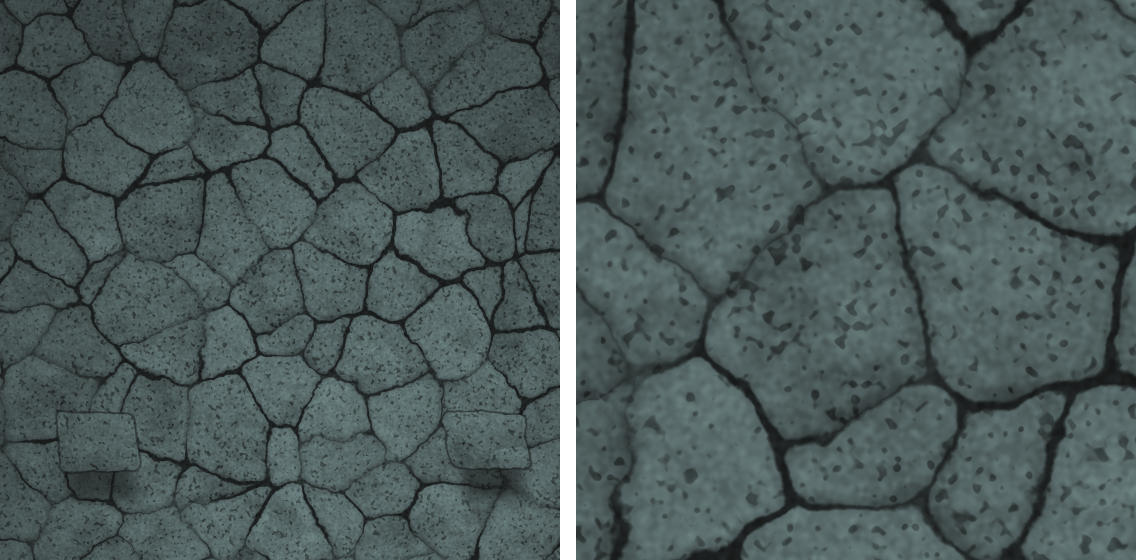
Left: the whole. Right: its middle third, enlarged.
Reproduce this texture procedurally as a Shadertoy shader.

```glsl
const vec3 DARK = vec3(0.070, 0.072, 0.072);
const vec3 LIGHT = vec3(0.40, 0.48, 0.48);
const float STONES = 9.0;         // grid cells across the canvas
const float JITTER = 0.95;
const float SIZE_SPREAD = 0.55;   // difference between large and small stones
const float CORNER_SHARPNESS = 32.0;
const float BASE_TONE = 0.86;
const float STONE_VARIATION = 0.13;
const float GRAIN_FREQ = 250.0;
const float GRAIN_DEPTH = 0.34;
const float PIT_FREQ = 200.0;
const float PIT_DEPTH = 0.36;
const float JOINT_TONE = 0.10;
const vec2 LIGHT_CENTER = vec2(0.60, 0.33);
const float LIGHT_FALLOFF = 0.42;
const vec2 LEDGE_SIZE = vec2(0.072, 0.052);
const mat2 TURN = mat2(0.8, 0.6, -0.6, 0.8);

float hash(vec2 p) {
    vec3 q = fract(p.xyx * 0.1031);
    q += dot(q, q.yzx + 33.33);
    return fract((q.x + q.y) * q.z);
}

vec2 hash2(vec2 p) {
    return vec2(hash(p + 17.0), hash(p + 71.0));
}

float noise(vec2 p) {
    vec2 i = floor(p), f = fract(p);
    f = f * f * (3.0 - 2.0 * f);
    return mix(mix(hash(i), hash(i + vec2(1, 0)), f.x),
               mix(hash(i + vec2(0, 1)), hash(i + vec2(1, 1)), f.x), f.y);
}

// Two turned layers hide the noise lattice
float speckle(vec2 p) {
    return 0.5 * (noise(TURN * p) + noise(p * TURN * 1.17 + 31.0));
}

float fbm(vec2 p) {
    float sum = 0.0, amp = 0.5;
    for (int i = 0; i < 5; i++) {
        sum += amp * noise(p);
        p = 2.0 * TURN * p + 5.3;
        amp *= 0.5;
    }
    return sum;
}

vec2 site(vec2 cell) {
    return cell + 0.5 + JITTER * (hash2(cell) - 0.5);
}

float weight(vec2 cell) {
    float small = 1.0 - hash(cell + 131.0);
    return SIZE_SPREAD * (1.0 - small * small);
}

// Weighted Voronoi: edge distance and outward edge direction
float stoneEdge(vec2 p, out vec2 cell, out vec2 outward) {
    vec2 home = floor(p);
    float best = 1e5;
    for (int y = -2; y <= 2; y++)
    for (int x = -2; x <= 2; x++) {
        vec2 c = home + vec2(x, y);
        vec2 r = site(c) - p;
        float power = dot(r, r) - weight(c);
        if (power < best) { best = power; cell = c; }
    }
    vec2 center = site(cell);
    float sum = 0.0;
    outward = vec2(0.0);
    for (int y = -2; y <= 2; y++)
    for (int x = -2; x <= 2; x++) {
        if (x == 0 && y == 0) continue;
        vec2 c = cell + vec2(x, y);
        vec2 s = site(c), r = s - p;
        float span = max(length(s - center), 0.05);
        float d = (dot(r, r) - weight(c) - best) / (2.0 * span);
        float e = exp(-CORNER_SHARPNESS * d);
        sum += e;
        outward += e * (s - center) / span;
    }
    outward /= max(sum, 1e-9);
    return -log(max(sum, 1e-9)) / CORNER_SHARPNESS;
}

float block(vec2 p, vec2 size) {
    vec2 q = abs(p) - size + 0.014;
    return length(max(q, 0.0)) + min(max(q.x, q.y), 0.0) - 0.014;
}

void mainImage(out vec4 fragColor, in vec2 fragCoord) {
    vec2 uv = fragCoord / iResolution.y;
    vec2 p = uv * STONES;

    // Uneven outlines
    vec2 bend = vec2(noise(p * 1.6), noise(p * 1.6 + 40.0)) - 0.5;
    vec2 chips = vec2(fbm(p * 4.5), fbm(p * 4.5 + 80.0)) - 0.5;
    vec2 cell, outward;
    float edge = stoneEdge(p + 0.22 * bend + 0.16 * chips, cell, outward);

    // Stone face: tint, tilt, relief lit from above, stains
    vec2 tilt = hash2(cell + 9.0) - 0.5;
    vec2 rough = p + 7.0 * hash2(cell + 23.0);
    float face = BASE_TONE + STONE_VARIATION * (hash(cell + 53.0) - 0.5);
    face += 0.16 * dot(tilt, p - site(cell));
    face += 0.55 * (fbm(rough * 2.4) - fbm(rough * 2.4 + vec2(0.06, 0.16)));
    face -= 0.16 * smoothstep(0.48, 0.72, fbm(rough * 1.7 + 20.0));

    // Grain and pits
    float grain = speckle(uv * GRAIN_FREQ) - 0.5;
    float patches = noise(p * 1.6 + 60.0) - 0.5;
    float pits = smoothstep(0.62, 0.80, speckle(uv * PIT_FREQ + 13.0) + 0.08 * patches);
    face += GRAIN_DEPTH * grain - PIT_DEPTH * pits;

    // Bevel and thin joints of uneven width and depth
    float gap = noise(p * 1.3 + 90.0);
    float rim = 1.0 - smoothstep(0.0, 0.11, edge);
    float shaded = (face + 0.10 * outward.y * rim) * (1.0 - 0.20 * rim);
    float width = mix(-0.008, 0.030, gap);
    float joint = 1.0 - smoothstep(width - 0.008, width + 0.020, edge);
    float depth = mix(0.45, 0.95, smoothstep(0.25, 0.6, gap));
    float tone = mix(shaded, JOINT_TONE + 0.2 * grain, joint * depth);

    // Two protruding blocks with shadows below
    for (int i = 0; i < 2; i++) {
        vec2 q = uv - vec2(0.175 + 0.695 * float(i), 0.212) + 0.009 * bend + 0.012 * chips;
        q.x += 0.15 * q.y;
        float shadow = 1.0 - smoothstep(-0.015, 0.03, block(q + vec2(0.0, 0.065), LEDGE_SIZE * vec2(0.7, 0.6)));
        tone *= 1.0 - 0.50 * shadow;
        float d = block(q, LEDGE_SIZE);
        float front = face + 0.06 * smoothstep(0.015, 0.03, q.y) - 0.12 * smoothstep(0.015, 0.05, -q.y);
        tone = mix(tone, JOINT_TONE, 0.6 * (1.0 - smoothstep(0.0, 0.004, d)));
        tone = mix(tone, front, 1.0 - smoothstep(-0.003, 0.0, d));
    }

    // Broad light, fading to the upper left
    vec2 away = uv - LIGHT_CENTER;
    away.y *= away.y > 0.0 ? 1.0 : 0.6;
    tone *= 1.0 - LIGHT_FALLOFF * smoothstep(0.15, 0.95, length(away));
    fragColor = vec4(mix(DARK, LIGHT, clamp(tone, 0.0, 1.1)), 1.0);
}
```
